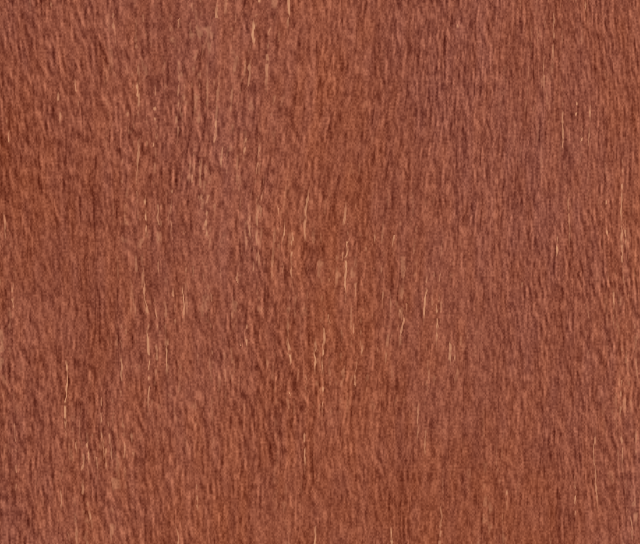
A WebGL 2 fragment shader for this texture:

```glsl
#version 300 es
precision highp float;

uniform vec2 u_resolution;
out vec4 fragColor;

#define WOOD_COLOR   vec3(0.557, 0.305, 0.225)
#define TONE_SLOPE   vec3(1.0, 0.78, 0.62)
#define PALE_COLOR   vec3(0.87, 0.63, 0.47)
#define BAND_DEPTH   0.048
#define STRAND_DEPTH 0.06
#define FIBRE_DEPTH  0.145
#define RELIEF_DEPTH 0.165
#define GRIT_DEPTH   0.13
#define STREAK_WIDTH 0.0019
#define STREAK_GAIN  0.8
#define WORN_GAIN    0.38

float hash(vec2 c) {
    vec3 h = fract(c.xyx * 0.1031);
    h += dot(h, h.yzx + 33.33);
    return fract((h.x + h.y) * h.z);
}

// Smooth value noise centred on zero, from -0.5 to 0.5
float noise(vec2 p) {
    vec2 c = floor(p), f = fract(p);
    f = f * f * (3.0 - 2.0 * f);
    float low = mix(hash(c), hash(c + vec2(1, 0)), f.x);
    float high = mix(hash(c + vec2(0, 1)), hash(c + vec2(1, 1)), f.x);
    return mix(low, high, f.y) - 0.5;
}

// Bends the straight grain into slow curves and small ripples
vec2 followGrain(vec2 p) {
    float lean = 0.05 * p.y * cos(4.5 * p.x);
    float curve = 0.03 * noise(p * vec2(2.2, 1.7) + 7.0);
    float wave = 0.012 * noise(p * vec2(9.0, 5.0) + 31.0);
    float ripple = 0.005 * noise(p * vec2(30.0, 24.0) + 53.0);
    return vec2(p.x + lean + curve + wave + ripple, p.y);
}

// Share of worn wood: slow patches, stronger at the lower left
float wear(vec2 g) {
    vec2 d = (g - vec2(0.2, 0.2)) * vec2(7.0, 3.5);
    return noise(g * vec2(11.0, 2.4) + 61.0) + 0.22 * exp(-dot(d, d));
}

// Long, rare, ragged threads that break into dashes
float threads(vec2 g, vec2 cells, float density, float seed) {
    vec2 s = g * cells;
    float column = floor(s.x);
    s.y += 17.0 * hash(vec2(column, seed));
    vec2 cell = vec2(column, floor(s.y)) + seed;
    vec2 f = fract(s);
    float center = 0.3 + 0.4 * hash(cell + 11.3);
    float halfLength = 0.27 + 0.22 * hash(cell + 23.7);
    float taper = 1.0 - smoothstep(0.4 * halfLength, halfLength, abs(f.y - 0.5));
    float chosen = step(hash(cell + 5.1), density);
    float wobble = 0.003 * noise(g * vec2(30.0, 80.0) + seed);
    float offset = abs((f.x - center) / cells.x + wobble);
    float width = STREAK_WIDTH * (0.45 + 1.1 * noise(g * vec2(90.0, 120.0) + seed) + 0.4 * taper);
    float aa = 0.6 / u_resolution.y;
    float line = 1.0 - smoothstep(max(width - aa, 0.0), max(width, 0.0) + aa, offset);
    float dashes = noise(g * vec2(40.0, 13.0) + seed) + noise(g * vec2(190.0, 105.0) + seed);
    return chosen * line * taper * smoothstep(-0.15, 0.3, dashes) * (0.5 + 0.5 * hash(cell + 67.3));
}

void main() {
    vec2 p = gl_FragCoord.xy / u_resolution.y;
    vec2 g = followGrain(p);

    // Grain from broad bands down to surface grit
    float band = 0.45 * noise(g * vec2(7.0, 1.6)) + 0.7 * noise(g * vec2(24.0, 3.0) + 19.0);
    float strand = noise(g * vec2(110.0, 8.0) + 3.0);
    float fibre = 0.6 * noise(g * vec2(235.0, 40.0) + 71.0) + 0.7 * noise(g * vec2(260.0, 105.0) + 29.0);
    float grit = noise(p * vec2(390.0, 300.0));

    // Side light on raised fibres
    vec2 ridge = g * vec2(200.0, 60.0);
    float roughness = 0.8 + 0.9 * noise(p * vec2(6.0, 4.0) + 83.0);
    float relief = (noise(ridge) - noise(ridge + vec2(0.65, 0.35))) * roughness;

    float tone = BAND_DEPTH * band + STRAND_DEPTH * strand + FIBRE_DEPTH * fibre
               + RELIEF_DEPTH * relief + GRIT_DEPTH * grit;

    // Fine dark pores and darker left edge
    tone -= 0.065 * smoothstep(0.22, 0.42, noise(g * vec2(230.0, 24.0) + 97.0));
    tone -= 0.015 * (1.0 - smoothstep(0.0, 0.12, p.x));
    vec3 color = WOOD_COLOR + 0.004 + tone * TONE_SLOPE;

    // Drift between orange and rose brown
    float drift = noise(p * vec2(5.0, 3.0) + 43.0) + 0.7 * noise(g * vec2(60.0, 18.0) + 15.0);
    drift += 0.2 * (p.x + p.y - 1.1);
    color += drift * vec3(-0.008, 0.008, 0.03);

    // Groups of fine worn lines
    float worn = wear(g);
    float lines = noise(g * vec2(180.0, 16.0) + 37.0) + 0.7 * noise(g * vec2(240.0, 95.0) + 9.0);
    float pale = WORN_GAIN * smoothstep(0.22, 0.65, lines) * smoothstep(-0.2, 0.35, worn);

    // Sharp pale threads
    for (int i = 0; i < 4; i++) {
        float k = float(i);
        vec2 cells = vec2(62.0 - 9.0 * k, 10.0 / (1.0 + 0.9 * k));
        float density = 0.04 + 0.24 * smoothstep(0.0, 0.35, worn);
        pale = max(pale, STREAK_GAIN * threads(g, cells, density, 13.0 + 29.0 * k));
    }
    color = mix(color, PALE_COLOR, pale);

    fragColor = vec4(clamp(color, 0.0, 1.0), 1.0);
}
```
